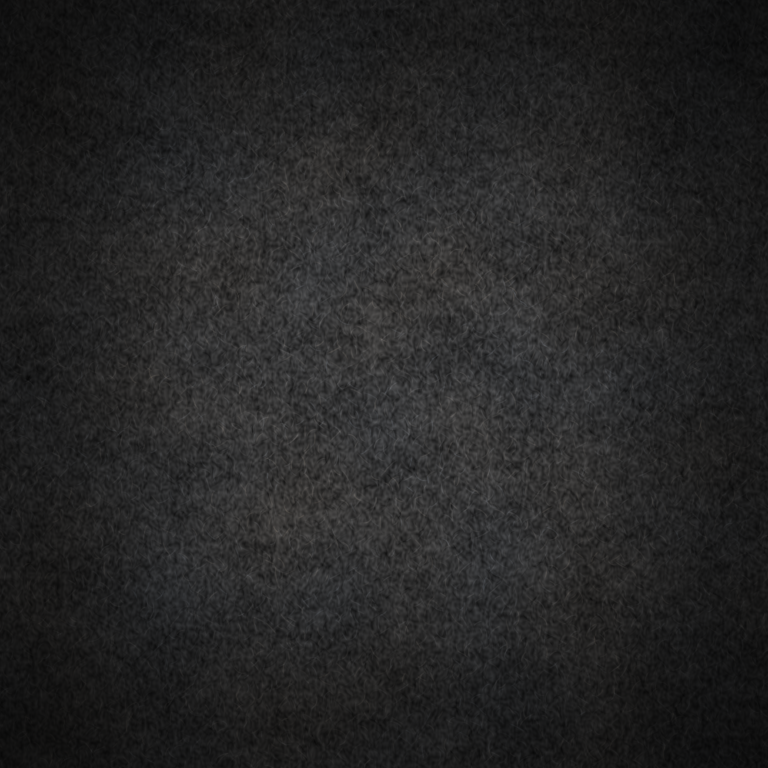
A Shadertoy shader for this texture:

```glsl
// Dark charcoal wool felt: fine nap, short curved fibres, soft mottling and a vignette.

const float PI = 3.14159265;
const vec3  FELT_COLOUR = vec3(0.191, 0.190, 0.191);
const vec3  SHADE_COLOUR = vec3(0.032);
const float VIGNETTE = 0.6;

const vec2  MOTTLE_COARSE = vec2(11.0, 14.0);   // repeats per canvas
const vec2  MOTTLE_FINE = vec2(32.0, 44.0);
const vec2  NAP_COARSE = vec2(112.0, 78.0);
const vec2  NAP_FINE = vec2(230.0, 170.0);
const vec2  TWILL = vec2(88.0, 132.0);
const float MOTTLE_GAIN = 0.19;
const float NAP_GAIN = 0.50;
const float TWILL_GAIN = 0.035;
const float WARP = 0.0035;
const float TINT_GAIN = 0.05;

const int   FIBRE_LAYERS = 4;
const float FIBRE_GRID = 48.0;                  // cells across in the first layer
const float FIBRE_GRID_STEP = 9.0;
const float FIBRE_WIDTH = 0.0009;
const float FIBRE_SPREAD = 2.3;                 // total angle around the vertical
const float FIBRE_GAIN = 0.42;
const float FIBRE_BIAS = 0.36;                  // share of dark fibres

// Integer hash to three values in 0..1
vec3 hash3(vec2 cell, int seed) {
    uvec3 v = uvec3(uint(cell.x), uint(cell.y), uint(seed)) * 1664525u + 1013904223u;
    v.x += v.y * v.z; v.y += v.z * v.x; v.z += v.x * v.y;
    v ^= v >> 16u;
    v.x += v.y * v.z; v.y += v.z * v.x; v.z += v.x * v.y;
    return vec3(v >> 8u) / 16777216.0;
}

float cornerSlope(vec2 cell, vec2 offset, vec2 f, vec2 period, int seed) {
    float angle = 2.0 * PI * hash3(mod(cell + offset, period), seed).x;
    return dot(vec2(cos(angle), sin(angle)), f - offset);
}

// Gradient noise that wraps over the canvas
float wrapNoise(vec2 uv, vec2 period, int seed) {
    vec2 p = uv * period, cell = floor(p), f = p - cell;
    vec2 s = f * f * f * (f * (f * 6.0 - 15.0) + 10.0);
    float a = cornerSlope(cell, vec2(0, 0), f, period, seed);
    float b = cornerSlope(cell, vec2(1, 0), f, period, seed);
    float c = cornerSlope(cell, vec2(0, 1), f, period, seed);
    float d = cornerSlope(cell, vec2(1, 1), f, period, seed);
    return mix(mix(a, b, s.x), mix(c, d, s.x), s.y);
}

// One layer of bent hairs: x = signed brightness, y = warmth
vec2 fibreLayer(vec2 uv, float grid, float pixel, int seed) {
    vec2 cell = floor(uv * grid), f = fract(uv * grid), sum = vec2(0.0);
    for (int j = -1; j <= 1; j++)
    for (int i = -1; i <= 1; i++) {
        vec2 offset = vec2(i, j);
        vec2 id = mod(cell + offset, vec2(grid));
        vec3 place = hash3(id, seed);
        vec3 look = hash3(id, seed + 50);
        float angle = (place.z - 0.5) * FIBRE_SPREAD;
        float c = cos(angle), s = sin(angle);
        vec2 q = mat2(c, s, -s, c) * (f - offset - place.xy);
        float halfLength = mix(0.25, 0.6, look.x);
        q.x += (look.y - 0.5) * 1.5 * (q.y * q.y - 0.1);
        float dist = length(vec2(q.x, max(abs(q.y) - halfLength, 0.0))) / grid;
        float cover = 1.0 - smoothstep(0.0, FIBRE_WIDTH + pixel * 0.6, dist);
        cover *= 1.0 - smoothstep(0.5, 1.0, abs(q.y) / (halfLength + 0.1));
        float tone = look.z - FIBRE_BIAS;
        sum += cover * vec2(tone, max(tone, 0.0) * (fract(look.x * 7.0) - 0.45));
    }
    return sum;
}

void mainImage(out vec4 fragColor, in vec2 fragCoord) {
    vec2 uv = fragCoord / iResolution.xy;
    float pixel = 1.0 / iResolution.y;

    // Light falling off towards the borders
    vec2 rim = pow(abs(cos(PI * uv)), vec2(4.0));
    float light = (1.0 - VIGNETTE * rim.x) * (1.0 - VIGNETTE * rim.y);

    // Nap and mottling on a gently warped cloth
    vec2 bend = vec2(wrapNoise(uv, vec2(60.0), 1), wrapNoise(uv, vec2(60.0), 2));
    vec2 cloth = uv + WARP * bend;
    float relief = MOTTLE_GAIN * (wrapNoise(uv, MOTTLE_COARSE, 3)
                                + wrapNoise(cloth, MOTTLE_FINE, 4));
    relief += NAP_GAIN * (0.75 * wrapNoise(cloth, NAP_COARSE, 5)
                        + wrapNoise(cloth, NAP_FINE, 6));
    relief += TWILL_GAIN * sin(2.0 * PI * dot(TWILL, cloth));

    // Loose fibres
    vec2 fibres = vec2(0.0);
    for (int n = 0; n < FIBRE_LAYERS; n++)
        fibres += fibreLayer(uv, FIBRE_GRID + FIBRE_GRID_STEP * float(n), pixel, 10 + n);
    relief += FIBRE_GAIN * fibres.x;

    // Faint warm and cool drift
    float warmth = TINT_GAIN * (wrapNoise(uv, vec2(7.0), 7) + 2.0 * fibres.y);
    vec3 tint = 1.0 + warmth * vec3(1.0, 0.1, -1.0);

    vec3 colour = (SHADE_COLOUR + FELT_COLOUR * light) * tint * (0.97 + relief);
    fragColor = vec4(clamp(colour, 0.0, 1.0), 1.0);
}
```
